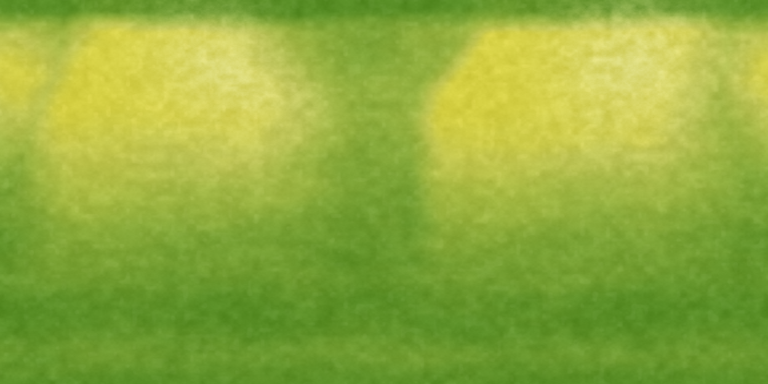
A Shadertoy shader for this texture:

```glsl
const vec3 DARK_GREEN = vec3(0.34, 0.55, 0.14);
const vec3 LEAF_GREEN = vec3(0.47, 0.63, 0.20);
const vec3 OLIVE = vec3(0.60, 0.70, 0.25);
const vec3 LIME = vec3(0.73, 0.76, 0.32);
const vec3 YELLOW = vec3(0.83, 0.81, 0.25);
const vec3 PALE = vec3(0.86, 0.86, 0.52);

const int LOBES = 2;
const float FIRST_LOBE_X = 0.215;
const float LOBE_SPACING = 0.515;
const float LOBE_LEFT = -0.17;
const float LOBE_RIGHT = 0.20;
const float TOP_EDGE = 0.955;
const float GRAIN = 0.05;
const float MOTTLE = 0.10;

float hash(vec2 p) {
    vec3 q = fract(vec3(p.xyx) * 0.1031);
    q += dot(q, q.yzx + 33.33);
    return fract((q.x + q.y) * q.z);
}

// Value noise that wraps across the canvas width
float noise(vec2 uv, vec2 cells) {
    vec2 p = uv * cells;
    vec2 i = floor(p);
    vec2 f = fract(p);
    f = f * f * (3.0 - 2.0 * f);
    float x0 = mod(i.x, cells.x);
    float x1 = mod(i.x + 1.0, cells.x);
    return mix(mix(hash(vec2(x0, i.y)), hash(vec2(x1, i.y)), f.x),
               mix(hash(vec2(x0, i.y + 1.0)), hash(vec2(x1, i.y + 1.0)), f.x), f.y);
}

// Layered noise centred on zero
float fbm(vec2 uv, vec2 cells) {
    float sum = 0.0;
    float amplitude = 0.5;
    for (int i = 0; i < 4; i++) {
        sum += amplitude * (noise(uv + 0.37 * float(i) * vec2(0.0, 1.0), cells) - 0.5);
        cells *= 2.0;
        amplitude *= 0.55;
    }
    return sum;
}

float wrapX(float x) {
    return fract(x + 0.5) - 0.5;
}

float softSpot(vec2 offset, vec2 radius) {
    vec2 d = offset / radius;
    return exp(-dot(d, d));
}

// Ripeness from 0 (dark green) to 1 (yellow)
vec3 ripenessColor(float r) {
    vec3 c = mix(DARK_GREEN, LEAF_GREEN, smoothstep(0.0, 0.28, r));
    c = mix(c, OLIVE, smoothstep(0.22, 0.52, r));
    c = mix(c, LIME, smoothstep(0.46, 0.78, r));
    return mix(c, YELLOW, smoothstep(0.72, 1.0, r));
}

void mainImage(out vec4 fragColor, in vec2 fragCoord) {
    vec2 uv = fragCoord / iResolution.xy;
    vec2 warp = vec2(fbm(uv, vec2(9.0, 7.0)), fbm(uv + vec2(0.0, 5.0), vec2(10.0, 8.0)));
    vec2 p = uv + 0.035 * warp;

    // Two broad lobes with a crisp left side and a slow fade to the right
    float cover = 0.0;
    float highlight = 0.0;
    float warmth = 0.0;
    for (int i = 0; i < LOBES; i++) {
        float k = float(i);
        float dx = wrapX(p.x - FIRST_LOBE_X - k * LOBE_SPACING);
        float shoulder = smoothstep(0.68, 0.98, p.y);
        float left = LOBE_LEFT + 0.07 * shoulder;
        float right = LOBE_RIGHT - (0.08 - 0.10 * k) * shoulder;
        float softness = mix(0.045, 0.025, k);
        float lobe = smoothstep(left - softness, left + softness, dx)
                   * (1.0 - smoothstep(right - 0.10, right + 0.07, dx));
        cover = max(cover, lobe);
        highlight += softSpot(vec2(dx - 0.10, p.y - 0.82), vec2(0.12, 0.16));
        warmth += softSpot(vec2(dx + 0.10, p.y - 0.70), vec2(0.09, 0.28));
    }

    // Smaller lobe joining the left and right sides
    float sideLobe = softSpot(vec2(wrapX(p.x - 0.015), p.y - 0.79), vec2(0.065, 0.17));
    cover = max(cover, 0.95 * sideLobe);

    // Vertical fade, lower bands and the dark upper rim
    float height = smoothstep(0.16, 0.80, p.y);
    float ripeness = height * mix(0.46, 1.0, cover);
    ripeness += 0.16 * softSpot(vec2(0.0, p.y - 0.08), vec2(1.0, 0.07));
    ripeness += 0.10 * softSpot(vec2(0.0, p.y - 0.28), vec2(1.0, 0.08));
    ripeness -= 0.20 * softSpot(vec2(p.x - 0.48, p.y - 0.90), vec2(0.06, 0.09));
    ripeness *= 1.0 - smoothstep(TOP_EDGE - 0.05, TOP_EDGE + 0.03, p.y);

    // Cloudy mottling and fine skin speckle
    ripeness += MOTTLE * fbm(uv + vec2(0.0, 9.0), vec2(18.0, 14.0));
    ripeness += 0.12 * fbm(uv + vec2(0.0, 3.0), vec2(7.0, 16.0));
    float grain = fbm(uv + vec2(0.0, 13.0), vec2(72.0, 44.0));
    float fleck = smoothstep(0.62, 0.95, noise(uv + vec2(0.0, 17.0), vec2(120.0, 64.0)));

    vec3 color = ripenessColor(clamp(ripeness, 0.0, 1.0));
    float paleness = highlight * cover * (0.75 + 0.8 * grain);
    color = mix(color, PALE, clamp(paleness, 0.0, 0.9));
    color = mix(color, YELLOW, 0.35 * clamp(warmth * cover, 0.0, 1.0));
    color += 2.0 * GRAIN * grain + 0.5 * GRAIN * fleck * vec3(1.0, 0.8, 1.2);

    fragColor = vec4(clamp(color, 0.0, 1.0), 1.0);
}
```
